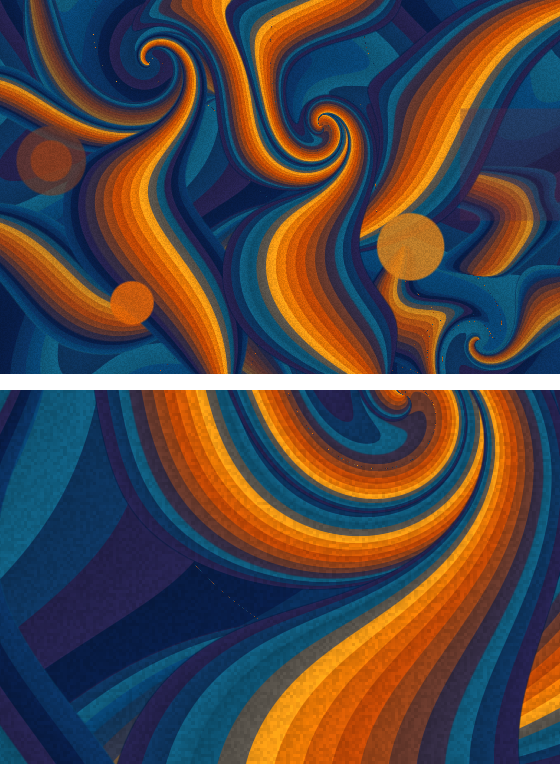
Top: the whole. Bottom: its middle third, enlarged.
Write a Shadertoy shader that draws this background.

```glsl
// Swirling layered ribbons in orange and blue, with translucent discs and paper grain.

const float PI = 3.14159;
const float WARM_BANDS = 9.0;
const float HALO = 1.6;

vec3 warmColour(float i) {
    vec3 c[9] = vec3[9](
        vec3(.05, .31, .43), vec3(.34, .32, .29), vec3(.96, .60, .08),
        vec3(.90, .46, .02), vec3(.82, .35, .02), vec3(.75, .28, .02),
        vec3(.59, .26, .09), vec3(.40, .22, .17), vec3(.20, .17, .26));
    return c[int(clamp(i, 0.0, WARM_BANDS - 1.0))];
}

vec3 coolColour(float i) {
    vec3 c[6] = vec3[6](
        vec3(.03, .11, .27), vec3(.04, .19, .37), vec3(.03, .26, .44),
        vec3(.06, .35, .48), vec3(.05, .20, .36), vec3(.14, .13, .30));
    return c[int(mod(i, 6.0))];
}

float hash(vec2 p) {
    vec3 q = fract(p.xyx * vec3(.1031, .1030, .0973));
    q += dot(q, q.yzx + 33.33);
    return fract((q.x + q.y) * q.z);
}

// Blend weight towards the next band, smooth over one pixel
float bandEdge(float x) {
    float w = clamp(fwidth(x), .001, 1.0);
    return smoothstep(1.0 - w, 1.0, fract(x));
}

// Soft light across each band
float bandShade(float x) {
    return .94 + .12 * fract(x) * (1.0 - bandEdge(x));
}

vec3 warmBands(float x) {
    float i = floor(x);
    return mix(warmColour(i), warmColour(i + 1.0), bandEdge(x)) * bandShade(x);
}

vec3 coolBands(float x) {
    float i = floor(x);
    return mix(coolColour(i), coolColour(i + 1.0), bandEdge(x)) * bandShade(x);
}

// Coverage of the region where d < 0
float fill(float d) {
    float w = clamp(fwidth(d), .0001, .5);
    return 1.0 - smoothstep(-w, w, d);
}

// Twist the plane around a centre, fading outwards
vec2 swirl(vec2 p, vec2 centre, float twist, float radius) {
    vec2 q = p - centre;
    float a = twist * exp(-length(q) / radius);
    return centre + mat2(cos(a), sin(a), -sin(a), cos(a)) * q;
}

// Tapered ribbon from a to b; bend holds its arc and S-curve, a negative width flips it
vec3 ribbon(vec3 base, vec2 p, vec2 a, vec2 b, vec2 bend, float width, float tone) {
    float len = length(b - a);
    vec2 dir = (b - a) / len;
    vec2 normal = vec2(-dir.y, dir.x);
    float t = clamp(dot(p - a, dir) / len, 0.0, 1.0);
    float curve = bend.x * sin(PI * t) + bend.y * sin(2.0 * PI * t);
    float slope = PI * (bend.x * cos(PI * t) + 2.0 * bend.y * cos(2.0 * PI * t)) / len;
    float taper = pow(max(sin(PI * t), 0.0), .6) + .001;
    float s = (dot(p - a, normal) - curve) / (sqrt(1.0 + slope * slope) * width * taper);
    vec3 halo = coolBands(clamp(abs(s), 0.0, 3.0) * 5.0 + floor(a.x * 9.0) + 3.0);
    vec3 core = warmBands(clamp(s * .5 + .5, 0.0, .999) * WARM_BANDS);
    core = mix(vec3(.08, .14, .29), core, tone);
    vec3 colour = mix(base, halo, fill(abs(s) - HALO));
    return mix(colour, core, fill(abs(s) - 1.0));
}

vec3 disc(vec3 base, vec2 p, vec2 centre, float radius, vec3 tint, float opacity) {
    return mix(base, tint, opacity * fill(length(p - centre) - radius));
}

// Blue layers flowing through layered sines
vec3 backdrop(vec2 p) {
    vec2 q = p + .13 * sin(p.yx * vec2(6.0, 5.0) + vec2(.5, 2.0));
    q += .05 * sin(q.yx * vec2(11.0, 9.0) + 1.3);
    return coolBands(7.0 * q.x + 5.0 * q.y + 2.0 * sin(q.x * 5.0 - q.y * 6.0) + 6.0);
}

void mainImage(out vec4 fragColor, in vec2 fragCoord) {
    vec2 uv = fragCoord / iResolution.y;
    vec2 p = swirl(uv, vec2(.404, .834), -6.0, .09);
    p = swirl(p, vec2(.855, .65), -6.0, .08);
    p = swirl(p, vec2(1.28, .09), 5.0, .07);
    vec3 col = backdrop(p);

    // Muted ribbons at the back
    col = ribbon(col, p, vec2(.75, .54), vec2(.76, -.05), vec2(-.17, .03), .085, .4);
    col = ribbon(col, p, vec2(.10, 1.1), vec2(.50, .68), vec2(-.10, .0), .065, .5);
    col = ribbon(col, p, vec2(-.15, .77), vec2(.34, .68), vec2(.03, .02), -.05, .9);
    col = ribbon(col, p, vec2(1.12, .52), vec2(1.20, .24), vec2(.22, .0), -.07, .8);
    col = ribbon(col, p, vec2(1.05, .32), vec2(1.24, -.1), vec2(-.07, -.04), -.055, .8);
    col = ribbon(col, p, vec2(1.28, .09), vec2(1.62, .27), vec2(.05, .02), .055, .75);
    col = ribbon(col, p, vec2(-.15, .42), vec2(.52, .18), vec2(-.07, .05), -.075, .8);

    // Bright ribbons in front
    col = ribbon(col, p, vec2(.80, .33), vec2(1.6, 1.02), vec2(.01, -.07), .09, 1.0);
    col = ribbon(col, p, vec2(.85, .585), vec2(.56, 1.1), vec2(.10, .07), .085, 1.0);
    col = ribbon(col, p, vec2(.87, .60), vec2(1.05, 1.12), vec2(.13, .05), -.085, 1.0);
    col = ribbon(col, p, vec2(.404, .834), vec2(.60, -.06), vec2(-.14, -.066), -.10, 1.0);
    col = ribbon(col, p, vec2(.855, .65), vec2(1.03, -.06), vec2(-.18, -.016), .11, 1.0);

    // Translucent discs and panel
    col = disc(col, uv, vec2(1.098, .34), .09, vec3(.85, .50, .10), .85);
    col = disc(col, uv, vec2(.353, .19), .058, vec3(.86, .38, .03), .9);
    col = disc(col, uv, vec2(.137, .57), .093, vec3(.45, .23, .14), .65);
    col = disc(col, uv, vec2(.137, .57), .055, vec3(.62, .25, .08), .6);
    vec2 panel = abs(uv - vec2(1.37, .56)) - vec2(.14, .15);
    col = mix(col, vec3(.35, .17, .27), .3 * fill(max(panel.x, panel.y)));

    // Paper grain
    col *= 1.0 + .16 * (hash(floor(uv * 342.0)) - .5);
    fragColor = vec4(clamp(col, 0.0, 1.0), 1.0);
}
```
